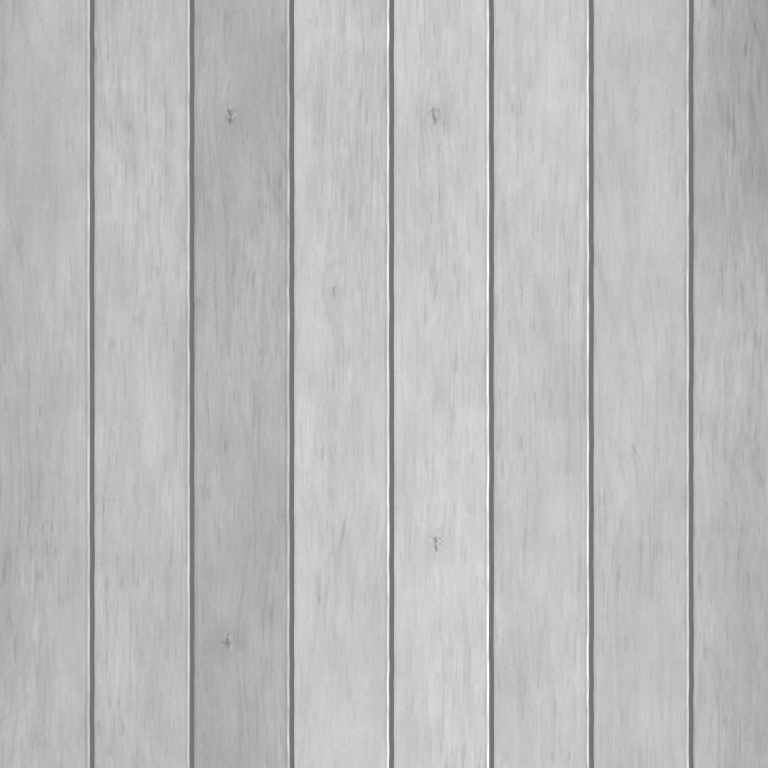
This texture is drawn by a three.js fragment shader. Its source:

```glsl
// Eight pale grey vertical wood boards parted by dark grooves with bright lips.
// Each board gets its own tone, value-noise fibres, growth-ring contours and
// knots that bend the grain around them.
varying vec2 vUv;

float hash(vec2 p) {
  vec3 q = fract(p.xyx * 0.1031);
  q += dot(q, q.yzx + 33.33);
  return fract((q.x + q.y) * q.z);
}

float noise(vec2 p) {
  vec2 i = floor(p), f = fract(p);
  f = f * f * (3.0 - 2.0 * f);
  return mix(mix(hash(i), hash(i + vec2(1, 0)), f.x),
             mix(hash(i + vec2(0, 1)), hash(i + vec2(1, 1)), f.x), f.y);
}

float fbm(vec2 p) {
  float sum = 0.0, amp = 0.5;
  for (int i = 0; i < 4; i++) {
    sum += amp * noise(p);
    p = p * 2.03 + 17.1;
    amp *= 0.5;
  }
  return sum;
}

void main() {
  // Board number and position inside the board, in canvas units
  float across = (vUv.x - 0.12) / 0.13 + 1.0;
  float board = floor(across);
  vec2 p = vec2(fract(across) * 0.13, vUv.y);
  vec2 seed = vec2(board * 13.7, board * 7.3) + 20.0;
  float odd = mod(board, 2.0);

  // Board tone: brighter near the middle, one darker board
  float tone = 0.743 + 0.055 * exp(-(board - 4.0) * (board - 4.0) / 3.0);
  tone -= 0.06 * (1.0 - step(0.5, abs(board - 2.0)));

  // Knots: two on even boards, a small one on odd boards
  float bend = 0.0, knotShade = 0.0;
  for (int i = 0; i < 2; i++) {
    float second = float(i);
    float strength = exp(-(board - 3.2) * (board - 3.2) / 5.0);
    strength *= mix(1.0, 0.6 * (1.0 - second), odd);
    float size = mix(1.0, 0.7, odd);
    vec2 center = vec2(0.042 + 0.02 * hash(seed + second),
                       mix(mix(0.85, 0.62, odd), 0.04 + 0.0625 * board, second));
    vec2 q = (p - center) / size;
    q += 0.006 * (vec2(noise(p * 90.0 + seed), noise(p * 90.0 + seed + 40.0)) - 0.5);
    float d = length(q * vec2(1.0, 0.72));
    float ring = exp(-pow((d - 0.009) / 0.0018, 2.0));
    float core = 1.0 - smoothstep(0.006, 0.010, d);
    float crack = exp(-pow((q.x + 0.002) / 0.0016, 2.0)) * core;
    bend += strength * 2.6 * exp(-length(q * vec2(1.0, 0.55)) / 0.024);
    knotShade += strength * (0.07 * ring * (noise(p * 200.0) - 0.25)
      + core * 0.16 * (noise(p * 260.0 + seed) - 0.5) - 0.16 * crack
      - 0.055 * exp(-dot(q, q) / 0.0005));
  }

  // Broad stains, stretched along the board
  float stain = fbm(p * vec2(16.0, 5.0) + seed) - 0.47;
  float mottling = fbm(p * vec2(55.0, 22.0) + seed + 50.0) - 0.47;

  // Growth rings: faint contours of a warped field
  float field = p.x * 42.0 + 5.0 * noise(p * vec2(13.0, 2.6) + seed)
              + 0.5 * noise(p * vec2(60.0, 14.0)) + bend;
  float ringLine = pow(abs(fract(field) * 2.0 - 1.0), 7.0);
  ringLine *= smoothstep(0.25, 0.75, noise(p * vec2(22.0, 7.0) + seed + 9.0));

  // Fine fibres, pores and surface grit
  vec2 grain = vec2(p.x + 0.006 * bend + 0.006 * noise(p * vec2(8.0, 12.0) + seed), p.y);
  float fibre = noise(grain * vec2(230.0, 20.0) + seed) - 0.5;
  float fine = noise(grain * vec2(420.0, 65.0) + seed + 30.0) - 0.5;
  float pore = smoothstep(0.74, 0.95, noise(grain * vec2(330.0, 32.0) + seed + 70.0));
  float grit = noise(vUv * 480.0) - 0.5;
  float rough = 0.5 + noise(p * vec2(18.0, 4.0) + seed + 80.0);

  float shade = tone + 0.10 * stain + 0.06 * mottling + knotShade;
  shade -= 0.032 * ringLine;
  shade += rough * (0.032 * fibre + 0.026 * fine - 0.035 * pore) + 0.028 * grit;

  // Soft darkening toward the sides and the upper right corner
  shade -= 0.035 * smoothstep(0.35, 0.52, abs(vUv.x - 0.5));
  shade -= 0.09 * smoothstep(0.86, 1.0, vUv.x) * smoothstep(0.45, 1.0, vUv.y);

  // Groove with a worn bright lip on its left side
  float edge = (fract(across + 0.5) - 0.5) * 0.13;
  edge += 0.0007 * (noise(vec2(vUv.y * 45.0, floor(across + 0.5) * 9.0)) - 0.5);
  float wear = noise(vec2(vUv.y * 55.0, board * 5.0))
             * (0.6 + 0.4 * noise(vec2(vUv.y * 7.0, board * 3.0 + 60.0)));
  float lip = exp(-pow((edge + 0.0047) / 0.0013, 2.0));
  float lipGain = 0.07 + 0.10 * exp(-(board - 4.0) * (board - 4.0) / 4.0);
  shade -= 0.05 * exp(-pow((edge + 0.0077) / 0.0013, 2.0));
  shade -= 0.04 * (1.0 - smoothstep(0.003, 0.008, abs(edge))) * step(0.0, edge);
  shade += lip * lipGain * (0.5 + 1.3 * wear);
  float groove = 1.0 - smoothstep(0.0022, 0.0038, abs(edge));
  float grooveTone = 0.455 + 0.03 * grit + 0.03 * smoothstep(0.0, 0.003, -edge);
  shade = mix(shade, grooveTone, groove);

  gl_FragColor = vec4(vec3(clamp(shade, 0.0, 1.0)), 1.0);
}
```
